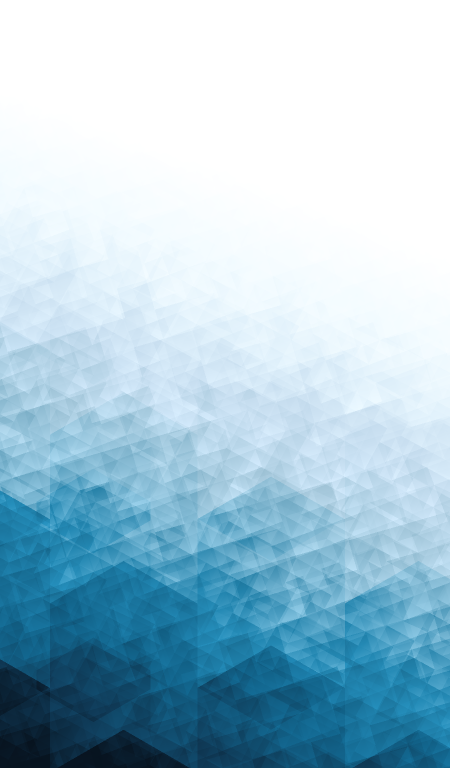
Give the GLSL for this background, as a Shadertoy shader.

```glsl
// Faceted blue slope: a tilted white-to-navy gradient whose depth is shifted
// by stacked isometric cubes and by fine layers of randomly shaded triangles.
// All lengths are in canvas widths; a 2x2 sample loop smooths the edges.

#define TILT 0.38          // rise of the gradient from left to right
#define TOP 1.714          // height at which depth starts
#define CUBE_WIDTH 0.3277  // spacing of the cube columns
#define CUBE_PERIOD 0.375  // vertical spacing within a column
#define CUBE_ORIGIN vec2(0.2746, 0.46)
#define SMALL_CENTER vec2(0.2076, 0.571)
#define CUBE_SHIFT 0.11
#define CAP_SHIFT 0.04
#define PANEL_SHIFT 0.045
#define FACET_SHIFT 0.17
#define FACET_LIGHT 0.16   // direct brightness change of the facets
#define ISO 0.577          // slope of the isometric edges

float hash(vec2 p) {
    vec3 h = fract(p.xyx * vec3(0.1031, 0.1030, 0.0973));
    h += dot(h, h.yzx + 33.33);
    return fract((h.x + h.y) * h.z);
}

// Tilted squares, each cut into two shaded triangles; about -0.5 to 0.5.
float facets(vec2 p, float size, float angle) {
    float c = cos(angle), s = sin(angle);
    p = mat2(c, -s, s, c) * p / size;
    vec2 cell = floor(p), f = p - cell;
    bool flip = hash(cell + 71.0) > 0.5;
    float diagonal = flip ? f.x + f.y - 1.0 : f.x - f.y;
    float side = step(0.0, diagonal);
    float tone = mix(hash(cell + 13.0), hash(cell + 37.0 + 19.0 * side), 0.6);
    return tone - 0.5 + 0.45 * (f.y - 0.5);
}

// Columns of cubes: dark below each roof edge, fading down to the next.
float cubes(vec2 p) {
    p -= CUBE_ORIGIN;
    float column = floor(p.x / CUBE_WIDTH + 0.5);
    float odd = mod(column, 2.0);
    float roof = ISO * abs(p.x - column * CUBE_WIDTH);
    float below = fract((0.5 * CUBE_PERIOD * odd - roof - p.y) / CUBE_PERIOD);
    float cap = step(below * CUBE_PERIOD, 0.5 * CUBE_PERIOD - 2.0 * roof);
    return CUBE_SHIFT * (0.5 - below) + CAP_SHIFT * mix(0.25, 1.0, odd) * (cap - 0.25);
}

// One column of smaller hexagonal panels with a shaded right border.
float panels(vec2 p) {
    p -= SMALL_CENTER;
    float border = smoothstep(0.0, 0.127, p.x) * step(p.x, 0.127);
    p.x = abs(p.x);
    p.y = abs(mod(p.y + 0.5 * CUBE_PERIOD, CUBE_PERIOD) - 0.5 * CUBE_PERIOD);
    return step(p.x, 0.127) * step(p.y + ISO * p.x, 0.094) + 0.4 * border;
}

// Colour by depth; the last component is the depth of each stop.
vec3 palette(float depth) {
    vec4 stops[10] = vec4[10](
        vec4(1.00, 1.00, 1.00, 0.20),
        vec4(0.95, 0.985, 1.00, 0.42),
        vec4(0.88, 0.945, 0.985, 0.56),
        vec4(0.79, 0.88, 0.95, 0.71),
        vec4(0.65, 0.80, 0.88, 0.88),
        vec4(0.47, 0.71, 0.82, 1.03),
        vec4(0.14, 0.54, 0.71, 1.16),
        vec4(0.07, 0.395, 0.55, 1.36),
        vec4(0.06, 0.23, 0.345, 1.51),
        vec4(0.03, 0.08, 0.13, 1.66));
    vec3 color = stops[0].rgb;
    for (int i = 1; i < 10; i++) {
        float t = (depth - stops[i - 1].w) / (stops[i].w - stops[i - 1].w);
        color = mix(color, stops[i].rgb, clamp(t, 0.0, 1.0));
    }
    return color;
}

vec3 scene(vec2 p) {
    float depth = TOP - p.y - TILT * p.x;
    float solid = smoothstep(0.45, 1.1, depth);
    float grain = smoothstep(0.05, 0.6, depth)
                * (1.0 - 0.5 * smoothstep(1.15, 1.45, depth));
    float mosaic = 0.45 * facets(p, 0.068, 0.28)
                 + 0.4 * facets(p + 3.7, 0.043, 0.36)
                 + 0.35 * facets(p + 7.1, 0.035, -0.5);
    depth += solid * (cubes(p) + PANEL_SHIFT * panels(p));
    depth += FACET_SHIFT * grain * mosaic;
    return palette(depth) * (1.0 - FACET_LIGHT * solid * mosaic);
}

void mainImage(out vec4 fragColor, in vec2 fragCoord) {
    vec3 color = vec3(0.0);
    for (int i = 0; i < 4; i++) {
        vec2 offset = vec2(i % 2, i / 2) * 0.5 - 0.25;
        color += scene((fragCoord + offset) / iResolution.x);
    }
    fragColor = vec4(color * 0.25, 1.0);
}
```
